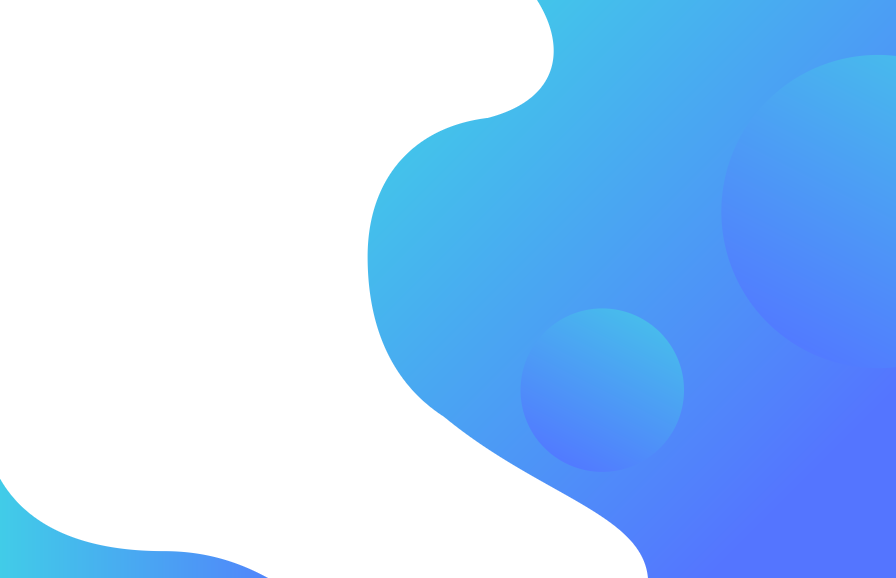
Reproduce this background procedurally as a Shadertoy shader.

```glsl
const vec3 CYAN = vec3(0.255, 0.80, 0.91);
const vec3 INDIGO = vec3(0.33, 0.46, 1.0);

float coverage(float dist) {
    return clamp(0.5 - dist * iResolution.y, 0.0, 1.0);
}

vec2 bezier(vec2 a, vec2 b, vec2 c, vec2 d, float t) {
    float s = 1.0 - t;
    return s * s * s * a + 3.0 * s * s * t * b + 3.0 * s * t * t * c + t * t * t * d;
}

// Approximate signed distance along x to a curve that is monotone in y
float curveSide(vec2 p, vec2 a, vec2 b, vec2 c, vec2 d) {
    float t = 0.5;
    float stepSize = 0.25;
    float direction = sign(d.y - a.y);
    for (int i = 0; i < 15; i++) {
        float ahead = (p.y - bezier(a, b, c, d, t).y) * direction;
        t += ahead > 0.0 ? stepSize : -stepSize;
        stepSize *= 0.5;
    }
    float s = 1.0 - t;
    vec2 tangent = s * s * (b - a) + 2.0 * s * t * (c - b) + t * t * (d - c);
    return (p.x - bezier(a, b, c, d, t).x) * abs(tangent.y) / max(length(tangent), 1e-5);
}

// Left border of the large wave, from top to bottom
float waveSide(vec2 p) {
    if (p.y > 0.796)
        return curveSide(p, vec2(0.929, 1.0), vec2(0.978, 0.923), vec2(0.974, 0.83), vec2(0.844, 0.796));
    if (p.y > 0.556)
        return curveSide(p, vec2(0.844, 0.796), vec2(0.711, 0.78), vec2(0.636, 0.687), vec2(0.636, 0.556));
    if (p.y > 0.279)
        return curveSide(p, vec2(0.636, 0.556), vec2(0.636, 0.43), vec2(0.681, 0.335), vec2(0.768, 0.279));
    return curveSide(p, vec2(0.768, 0.279), vec2(0.933, 0.143), vec2(1.111, 0.111), vec2(1.121, 0.0));
}

// Upper border of the corner hill; axes are swapped so it is monotone in x
float hillSide(vec2 p) {
    if (p.x < 0.283)
        return curveSide(p.yx, vec2(0.172, 0.0), vec2(0.079, 0.053), vec2(0.0465, 0.162), vec2(0.0465, 0.283));
    return curveSide(p.yx, vec2(0.0465, 0.283), vec2(0.0465, 0.356), vec2(0.028, 0.425), vec2(-0.022, 0.5));
}

// Disc shaded from indigo at lower left to cyan at upper right
vec3 addDisc(vec3 color, vec2 p, vec2 center, float radius) {
    vec2 q = p - center;
    float shade = 0.5 + 0.5 * dot(q / radius, vec2(0.45, 0.89));
    vec3 discColor = mix(vec3(0.32, 0.48, 1.0), vec3(0.28, 0.735, 0.925), clamp(shade, 0.0, 1.0));
    return mix(color, discColor, coverage(length(q) - radius));
}

void mainImage(out vec4 fragColor, in vec2 fragCoord) {
    vec2 p = fragCoord / iResolution.y;

    // Large wave with a diagonal gradient and two discs
    float diagonal = clamp(0.136 + 0.707 * (p.x - p.y), 0.0, 1.0);
    vec3 wave = mix(CYAN, INDIGO, diagonal);
    wave = addDisc(wave, p, vec2(1.519, 0.634), 0.271);
    wave = addDisc(wave, p, vec2(1.042, 0.325), 0.1414);
    vec3 color = mix(vec3(1.0), wave, coverage(-waveSide(p)));

    // Corner hill with a horizontal gradient
    vec3 hill = mix(CYAN, INDIGO, clamp(p.x / 0.57, 0.0, 1.0));
    color = mix(color, hill, coverage(hillSide(p)));

    fragColor = vec4(color, 1.0);
}
```
